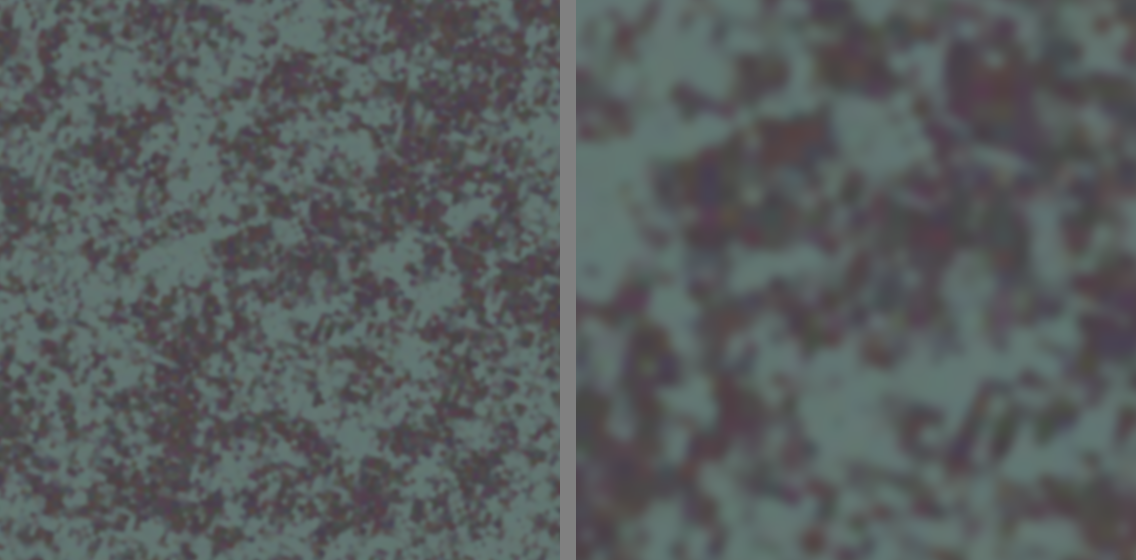
Left: the whole. Right: its middle third, enlarged.
Write a WebGL 1 fragment shader that draws this texture.

```glsl
precision highp float;
// Mottled mineral texture: soft plum-brown grains clumped over muted teal.
// Rotated octaves of value noise, weighted to the fine end, are thresholded
// and then blurred; a second noise shifts the hue of each grain slightly.

uniform vec2 u_resolution;

const vec3 TEAL = vec3(0.386, 0.462, 0.447);
const vec3 PLUM = vec3(0.302, 0.274, 0.290);

const int   OCTAVES     = 4;
const float CLUMP_SCALE = 9.5;     // coarsest noise cells across the canvas
const float LACUNARITY  = 2.15;    // frequency step between octaves
const float CLUMP_GAIN  = 0.27;    // weight of the coarsest octave
const float OCTAVE_GAIN = 1.20;    // above one, so the fine grain dominates
const float GRAIN_LOW   = -0.21;   // field value that is pure teal
const float GRAIN_HIGH  = 0.21;    // field value that is pure plum
const float BLUR_STEP   = 0.0035;  // spacing of the blur taps

const float TINT_SCALE = 80.0;     // hue cells across the canvas
const float TINT_TEAL  = 0.018;    // hue variation on the ground
const float TINT_PLUM  = 0.065;    // hue variation on the grains

// Sine-free hash: three values in 0..1 per lattice point
vec3 hash3(vec2 p) {
    vec3 q = fract(p.xyx * vec3(0.1031, 0.1030, 0.0973));
    q += dot(q, q.yxz + 33.33);
    return fract((q.xxy + q.yzz) * q.zyx);
}

// Three independent value noises, centred on zero
vec3 noise3(vec2 p) {
    vec2 cell = floor(p);
    vec2 f = fract(p);
    vec2 w = f * f * (3.0 - 2.0 * f);
    vec3 bottom = mix(hash3(cell), hash3(cell + vec2(1.0, 0.0)), w.x);
    vec3 top = mix(hash3(cell + vec2(0.0, 1.0)), hash3(cell + vec2(1.0, 1.0)), w.x);
    return mix(bottom, top, w.y) - 0.5;
}

// Grain density: each octave is rotated to hide the lattice
float grainField(vec2 uv) {
    mat2 turn = mat2(0.8, 0.6, -0.6, 0.8);
    vec2 p = uv * CLUMP_SCALE + 17.0;
    float weight = CLUMP_GAIN;
    float sum = 0.0;
    for (int i = 0; i < OCTAVES; i++) {
        sum += weight * noise3(p).x;
        p = turn * p * LACUNARITY + 31.7;
        weight *= OCTAVE_GAIN;
    }
    return sum;
}

// Thresholded grains, softened by a 3x3 binomial blur
float softGrain(vec2 uv) {
    float sum = 0.0;
    for (int j = -1; j <= 1; j++) {
        for (int i = -1; i <= 1; i++) {
            vec2 tap = vec2(float(i), float(j));
            vec2 weight = 0.5 - 0.25 * abs(tap);
            float field = grainField(uv + tap * BLUR_STEP);
            sum += weight.x * weight.y * smoothstep(GRAIN_LOW, GRAIN_HIGH, field);
        }
    }
    return sum;
}

void main() {
    vec2 uv = gl_FragCoord.xy / min(u_resolution.x, u_resolution.y);

    float grain = softGrain(uv);
    vec3 tint = noise3(uv * TINT_SCALE + 211.0);

    vec3 color = mix(TEAL, PLUM, grain);
    color += tint * mix(TINT_TEAL, TINT_PLUM, grain);
    gl_FragColor = vec4(color, 1.0);
}
```
